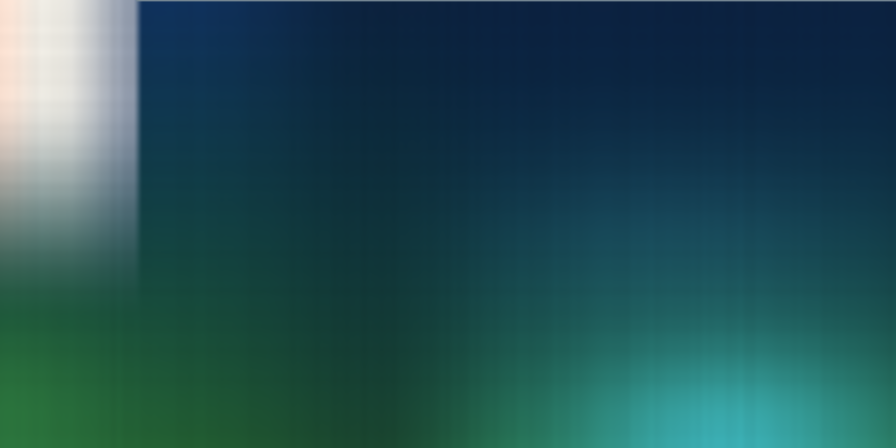
This background is drawn by a Shadertoy shader. Its source:

```glsl
const float PANEL_EDGE = 0.154;
const float PANEL_SOFTNESS = 0.006;
const vec2 PANEL_FADE = vec2(0.27, 0.82);
const vec3 PANEL_WARM = vec3(0.99, 0.89, 0.83);
const vec3 PANEL_PALE = vec3(0.93, 0.92, 0.89);
const vec3 PANEL_SHADE = vec3(0.56, 0.60, 0.67);

// Column colours at the bottom, middle and top
const vec3 LEFT_LOW = vec3(0.13, 0.36, 0.19);
const vec3 LEFT_MID = vec3(0.07, 0.25, 0.26);
const vec3 LEFT_TOP = vec3(0.06, 0.19, 0.36);
const vec3 SHADE_LOW = vec3(0.10, 0.27, 0.18);
const vec3 SHADE_MID = vec3(0.055, 0.19, 0.22);
const vec3 SHADE_TOP = vec3(0.045, 0.13, 0.24);
const vec3 RIGHT_LOW = vec3(0.14, 0.42, 0.28);
const vec3 RIGHT_MID = vec3(0.06, 0.21, 0.26);
const vec3 RIGHT_TOP = vec3(0.045, 0.13, 0.25);

const vec3 CORNER_GREEN = vec3(0.17, 0.46, 0.24);
const vec3 CORE_TEAL = vec3(0.23, 0.68, 0.70);
const vec3 HALO_BLUE = vec3(0.03, 0.07, 0.09);
const vec2 CORE_CENTER = vec2(0.81, 0.0);
const vec2 CORE_SIZE = vec2(0.17, 0.23);
const vec2 HALO_CENTER = vec2(0.76, 0.45);
const vec2 HALO_SIZE = vec2(0.20, 0.22);
const vec2 CORNER_SIZE = vec2(0.13, 0.30);

const vec3 RIM_COLOR = vec3(0.46, 0.53, 0.58);
const float RIM_HEIGHT = 0.003;
const vec2 STREAK_COUNT = vec2(150.0, 60.0);
const vec2 STREAK_STRENGTH = vec2(0.035, 0.025);

float hash(float n) {
    return fract(sin(n * 127.1) * 43758.5453);
}

float noise(float x) {
    float cell = floor(x);
    return mix(hash(cell), hash(cell + 1.0), smoothstep(0.0, 1.0, x - cell));
}

float glow(vec2 p, vec2 center, vec2 size) {
    vec2 d = (p - center) / size;
    return exp(-dot(d, d));
}

// Smooth curve through three colours at heights 0, 0.5 and 1
vec3 column(vec3 low, vec3 mid, vec3 top, float y) {
    return low * (1.0 - y) * (1.0 - 2.0 * y)
         + mid * 4.0 * y * (1.0 - y)
         + top * y * (2.0 * y - 1.0);
}

vec3 backdrop(vec2 p) {
    vec3 left = column(LEFT_LOW, LEFT_MID, LEFT_TOP, p.y);
    vec3 shade = column(SHADE_LOW, SHADE_MID, SHADE_TOP, p.y);
    vec3 right = column(RIGHT_LOW, RIGHT_MID, RIGHT_TOP, p.y);
    vec3 color = mix(left, shade, smoothstep(0.20, 0.43, p.x));
    color = mix(color, right, smoothstep(0.42, 0.59, p.x));

    // Coloured lights
    color = mix(color, CORNER_GREEN, glow(p, vec2(0.0), CORNER_SIZE));
    color += HALO_BLUE * glow(p, HALO_CENTER, HALO_SIZE);
    return mix(color, CORE_TEAL, glow(p, CORE_CENTER, CORE_SIZE));
}

vec3 panelColor(float x) {
    vec3 color = mix(PANEL_WARM, PANEL_PALE, smoothstep(0.0, 0.05, x));
    return mix(color, PANEL_SHADE, smoothstep(0.06, PANEL_EDGE, x));
}

void mainImage(out vec4 fragColor, in vec2 fragCoord) {
    vec2 p = fragCoord / iResolution.xy;
    vec2 pixel = 1.0 / iResolution.xy;
    vec3 color = backdrop(p);

    // Pale panel, fading downward
    float soft = max(PANEL_SOFTNESS, pixel.x);
    float panel = 1.0 - smoothstep(PANEL_EDGE - soft, PANEL_EDGE + soft, p.x);
    panel *= smoothstep(PANEL_FADE.x, PANEL_FADE.y, p.y);
    color = mix(color, panelColor(p.x), panel);

    // Faint woven streaks
    vec2 streak = vec2(noise(p.x * STREAK_COUNT.x),
                       noise(p.y * STREAK_COUNT.y + 40.0)) - 0.5;
    color *= 1.0 + dot(streak, STREAK_STRENGTH);

    // Thin light rim along the top
    float rim = smoothstep(1.0 - RIM_HEIGHT - pixel.y, 1.0 - RIM_HEIGHT + pixel.y, p.y);
    color = mix(color, max(color, RIM_COLOR), rim);

    fragColor = vec4(clamp(color, 0.0, 1.0), 1.0);
}
```
